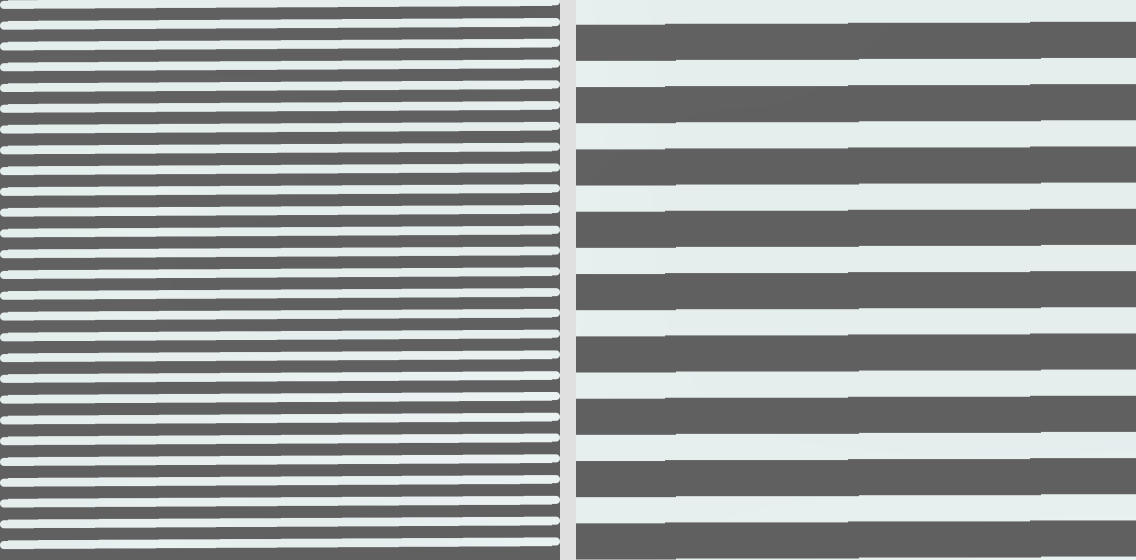
Left, the full canvas; right, a detail of the centre.
Give the GLSL for this pattern, as a WebGL 2 fragment shader.

```glsl
#version 300 es
precision highp float;

uniform vec2 u_resolution;
out vec4 fragColor;

const float STRIPE_COUNT = 27.0;
const float STRIPE_PITCH = 0.0371;
const float FIRST_CENTRE = 0.0273;
const float HALF_WIDTH = 0.0078;
const float STEP_RUN = 0.1085;
const float STEP_RISE = 0.00058;
const float FIRST_STEP = 0.0675;
const float EDGE_STAGGER = 0.0065;
const float CAP_LENGTH = 0.014;
const float CAP_INSET = 0.0006;
const float TINT_SCALE = 3.0;
const float TINT_AMOUNT = 0.012;
const vec3 GROUND = vec3(0.378, 0.378, 0.378);
const vec3 STRIPE = vec3(0.896, 0.932, 0.928);
const vec3 STRIPE_PALE = vec3(0.925, 0.953, 0.953);
const vec3 TINT_AXIS = vec3(-0.3, 0.5, -0.6);

float hash(vec2 p) {
    p = fract(p * vec2(0.1031, 0.1137) + 0.37);
    p += dot(p, p.yx + 33.33);
    return fract((p.x + p.y) * p.x * 7.31);
}

float noise(vec2 p) {
    vec2 cell = floor(p);
    vec2 f = fract(p);
    f = f * f * (3.0 - 2.0 * f);
    float low = mix(hash(cell), hash(cell + vec2(1.0, 0.0)), f.x);
    float high = mix(hash(cell + vec2(0.0, 1.0)), hash(cell + vec2(1.0, 1.0)), f.x);
    return mix(low, high, f.y);
}

// Height gained by the gently stepped slope at x
float steppedRise(float x) {
    return STEP_RISE * (floor((x - FIRST_STEP) / STEP_RUN) + 1.0);
}

// Signed distance to the nearest round-ended stripe
float stripeDistance(vec2 uv) {
    float row = (uv.y - FIRST_CENTRE - steppedRise(uv.x)) / STRIPE_PITCH;
    float index = clamp(floor(row + 0.5), 0.0, STRIPE_COUNT - 1.0);
    float centre = FIRST_CENTRE + index * STRIPE_PITCH;

    // The lower edge steps slightly ahead of the upper edge
    float lead = uv.y < centre + steppedRise(uv.x) ? EDGE_STAGGER : 0.0;
    float y = uv.y - centre - steppedRise(uv.x + lead);

    // Caps are a little thinner, low on the left and high on the right
    float leftCap = 1.0 - step(CAP_LENGTH, uv.x);
    float rightCap = step(1.0 - CAP_LENGTH, uv.x);
    float radius = HALF_WIDTH - CAP_INSET * (leftCap + rightCap);
    y -= CAP_INSET * (rightCap - leftCap);

    float beyondEnd = max(max(radius - uv.x, uv.x - 1.0 + radius), 0.0);
    return length(vec2(beyondEnd, y)) - radius;
}

void main() {
    vec2 uv = gl_FragCoord.xy / u_resolution;
    float pixel = 1.0 / min(u_resolution.x, u_resolution.y);

    float coverage = clamp(0.5 - stripeDistance(uv) / pixel, 0.0, 1.0);

    // Broad, faint shifts of hue and lightness
    float hueShift = noise(uv * TINT_SCALE + 4.7) - 0.5;
    float paleness = smoothstep(0.45, 0.95, noise(uv * TINT_SCALE + 19.2));
    vec3 light = mix(STRIPE, STRIPE_PALE, paleness) + TINT_AXIS * TINT_AMOUNT * hueShift;
    vec3 dark = GROUND + TINT_AXIS * TINT_AMOUNT * 0.5 * hueShift;

    fragColor = vec4(mix(dark, light, coverage), 1.0);
}
```
